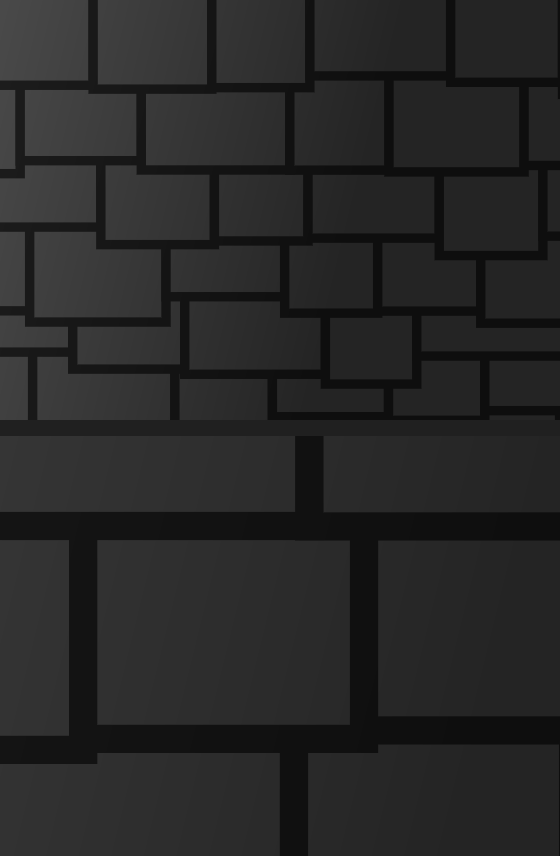
Top: the whole. Bottom: its middle third, enlarged.
A Shadertoy shader for this background:

```glsl
// Dark overlapping slabs with even grooves, lit softly from the upper left.

const float COLUMN_WIDTH  = 0.278;   // mean slab width, in canvas heights
const float COLUMN_JITTER = 0.055;
const float COLUMN_SHIFT  = -0.067;
const float STAGGER       = 0.55;    // shift of every second row, in columns
const float ROW_HEIGHT    = 0.21;
const float ROW_SHRINK    = 0.007;   // rows grow flatter toward the bottom
const float ROW_JITTER    = 0.043;
const float GROOVE_HALF   = 0.0112;
const float GROOVE_SHADE  = 0.39;    // groove brightness relative to the slab
const float LIGHT_GRAY    = 0.288;
const float DARK_GRAY     = 0.140;
const float LIGHT_REACH   = 0.975;
const float LIGHT_SLANT   = 0.245;
const int   ROWS          = 8;

float hash(vec2 p) {
    return fract(sin(dot(p, vec2(127.1, 311.7))) * 43758.5453);
}

float rowOffset(float row) {
    return COLUMN_SHIFT + STAGGER * COLUMN_WIDTH * mod(row + 1.0, 2.0);
}

// Left side of a slab
float columnEdge(float column, float row) {
    float jitter = 2.0 * hash(vec2(column, row)) - 1.0;
    return column * COLUMN_WIDTH + rowOffset(row) + COLUMN_JITTER * jitter;
}

// Lower side of a slab, measured down from the top
float slabBottom(float column, float row) {
    float jitter = 2.0 * hash(vec2(column + 37.0, row + 11.0)) - 1.0;
    return row * (ROW_HEIGHT - ROW_SHRINK * row) + ROW_JITTER * jitter;
}

// Signed distance to a slab that reaches upward without end
float slabDistance(vec2 p, float column, float row) {
    float left = columnEdge(column, row);
    float right = columnEdge(column + 1.0, row);
    return max(max(left - p.x, p.x - right), p.y - slabBottom(column, row));
}

float coverage(float dist, float pixel) {
    return clamp(0.5 - dist / pixel, 0.0, 1.0);
}

// Paint rows from the bottom up, so that upper slabs overlap lower ones
float grooveMask(vec2 p, float pixel) {
    float groove = 0.0;
    for (int i = ROWS; i >= 1; i--) {
        float row = float(i);
        float middle = floor((p.x - rowOffset(row)) / COLUMN_WIDTH);
        for (int j = -1; j <= 1; j++) {
            float dist = slabDistance(p, middle + float(j), row);
            float face = coverage(dist + GROOVE_HALF, pixel);
            float slab = coverage(dist - GROOVE_HALF, pixel);
            groove = mix(groove, 1.0 - face, slab);
        }
    }
    return groove;
}

void mainImage(out vec4 fragColor, in vec2 fragCoord) {
    float pixel = 1.0 / iResolution.y;
    vec2 p = fragCoord * pixel;
    p.y = 1.0 - p.y;

    // Slanted falloff of the light, flat on the right
    float falloff = clamp((p.x + LIGHT_SLANT * p.y) / LIGHT_REACH, 0.0, 1.0);
    float gray = mix(LIGHT_GRAY, DARK_GRAY, falloff);

    gray *= mix(1.0, GROOVE_SHADE, grooveMask(p, pixel));
    fragColor = vec4(vec3(gray), 1.0);
}
```
